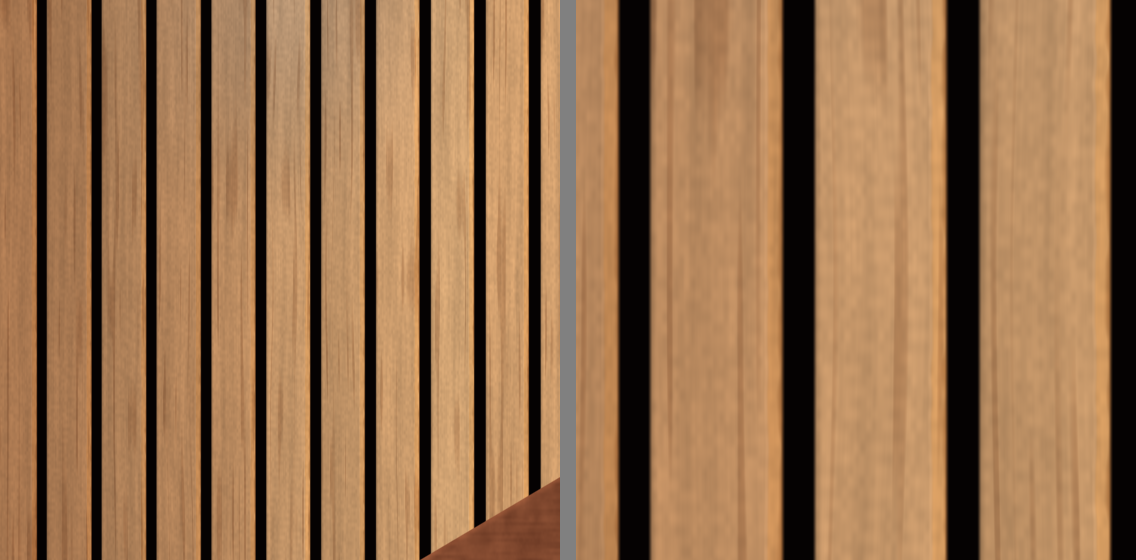
Left, the full canvas; right, a detail of the centre.
Reproduce this texture procedurally as a three.js fragment shader.

```glsl
varying vec2 vUv;

#define PITCH 0.0976
#define FIRST_GAP 0.0677
#define GAP_WIDTH 0.0158
#define GAP_GROWTH 0.0004
#define BEVEL_WIDTH 0.0115
#define EDGE_SOFTNESS 0.0016
#define GRAIN_STRENGTH 0.10
#define SPECKLE_STRENGTH 0.07
#define SLAT_VARIATION 0.07
#define PANEL_START 0.75
#define PANEL_SLOPE 0.592

float hash(vec2 p) {
  return fract(sin(dot(p, vec2(127.1, 311.7))) * 43758.5453);
}

float noise(vec2 p) {
  vec2 i = floor(p);
  vec2 f = fract(p);
  f = f * f * (3.0 - 2.0 * f);
  float low = mix(hash(i), hash(i + vec2(1.0, 0.0)), f.x);
  float high = mix(hash(i + vec2(0.0, 1.0)), hash(i + vec2(1.0, 1.0)), f.x);
  return mix(low, high, f.y);
}

float fbm(vec2 p) {
  float sum = 0.0;
  float weight = 0.5;
  for (int i = 0; i < 4; i++) {
    sum += weight * noise(p);
    p = p * 2.03 + 17.3;
    weight *= 0.5;
  }
  return sum / 0.9375;
}

// Broad light across the wall: warm brown at left, honey at right, grey at top
vec3 wallTone(vec2 uv) {
  vec3 brown = vec3(0.66, 0.49, 0.34);
  vec3 honey = vec3(0.80, 0.635, 0.45);
  vec3 grey = vec3(0.65, 0.55, 0.45);
  vec3 tone = mix(brown, honey, smoothstep(0.05, 0.95, uv.x));
  vec2 haze = (uv - vec2(0.52, 1.0)) / vec2(0.24, 0.28);
  tone = mix(tone, grey, 0.65 * exp(-dot(haze, haze)));
  return tone * (0.97 + 0.08 * fbm(uv * 3.0 + 4.0));
}

vec3 slatWood(vec2 uv, float id) {
  float seed = hash(vec2(id, 3.7));
  vec2 p = uv + vec2(seed * 7.0, seed * 13.0);
  p.x += 0.006 * (noise(vec2(id * 5.0, uv.y * 4.0)) - 0.5);

  vec3 wood = wallTone(uv);
  wood *= 1.0 + SLAT_VARIATION * (seed - 0.5);
  wood *= mix(vec3(1.0), vec3(1.02, 0.96, 0.92), hash(vec2(id, 9.1)));

  // Long fibres, dark streaks and fine cross figure
  float fibre = fbm(vec2(p.x * 130.0, p.y * 4.0)) - 0.5;
  float streak = smoothstep(0.66, 0.9, noise(vec2(p.x * 190.0, p.y * 5.0)));
  float figure = noise(vec2(p.x * 40.0, p.y * 75.0 + p.x * 60.0)) - 0.5;
  float speckle = noise(vec2(p.x * 300.0, p.y * 150.0)) - 0.5;
  wood *= 1.0 + 2.0 * GRAIN_STRENGTH * fibre;
  wood *= 1.0 + SPECKLE_STRENGTH * (speckle + 0.5 * figure);
  return wood * mix(vec3(1.0), vec3(0.89, 0.85, 0.82), streak);
}

// Golden chamfer on the right side, with a rough brown rim
vec3 addBevel(vec3 wood, float fromRight, float y, float id) {
  float chip = noise(vec2(id * 11.0, y * 65.0));
  float width = BEVEL_WIDTH + 0.001 * (chip - 0.5);
  float bevel = 1.0 - smoothstep(width - 0.002, width, fromRight);
  float ridge = 1.0 - smoothstep(0.0, 0.0016, abs(fromRight - width));
  float rim = 1.0 - smoothstep(0.001, 0.0035 + 0.003 * chip, fromRight);
  wood *= mix(vec3(1.0), vec3(1.09, 1.04, 0.93), bevel);
  wood *= 1.0 + 0.05 * ridge;
  return mix(wood, wood * vec3(0.70, 0.59, 0.46), 0.8 * rim);
}

// Red-brown panel crossing the lower right corner
vec3 panelWood(vec2 uv, float depth) {
  vec3 dark = vec3(0.40, 0.21, 0.13);
  vec3 light = vec3(0.60, 0.35, 0.23);
  float grain = fbm(vec2(uv.x * 45.0, uv.y * 25.0));
  float streak = noise(vec2(uv.x * 20.0, uv.y * 170.0));
  vec3 wood = mix(dark, light, 0.75 * grain + 0.25 * streak);
  return wood * (1.0 + 0.14 * (1.0 - smoothstep(0.0, 0.012, depth)));
}

void main() {
  vec3 gapColor = vec3(0.02, 0.008, 0.008);

  // Each cell holds a gap followed by a slat
  float id = floor((vUv.x - FIRST_GAP) / PITCH);
  float local = vUv.x - FIRST_GAP - id * PITCH;
  float gap = GAP_WIDTH + GAP_GROWTH * id;
  float fromLeft = local - gap;
  float fromRight = PITCH - local;

  vec3 wood = slatWood(vUv, id);
  wood *= mix(0.84, 1.0, smoothstep(0.0, 0.005, fromLeft));
  wood = addBevel(wood, fromRight, vUv.y, id);

  float slat = smoothstep(-EDGE_SOFTNESS, EDGE_SOFTNESS, fromLeft)
             * smoothstep(0.0, 2.0 * EDGE_SOFTNESS, fromRight);
  vec3 color = mix(gapColor, wood, slat);

  float depth = (PANEL_SLOPE * (vUv.x - PANEL_START) - vUv.y) / length(vec2(PANEL_SLOPE, 1.0));
  float panel = smoothstep(-EDGE_SOFTNESS, EDGE_SOFTNESS, depth);
  color = mix(color, panelWood(vUv, depth), panel);

  gl_FragColor = vec4(color, 1.0);
}
```
